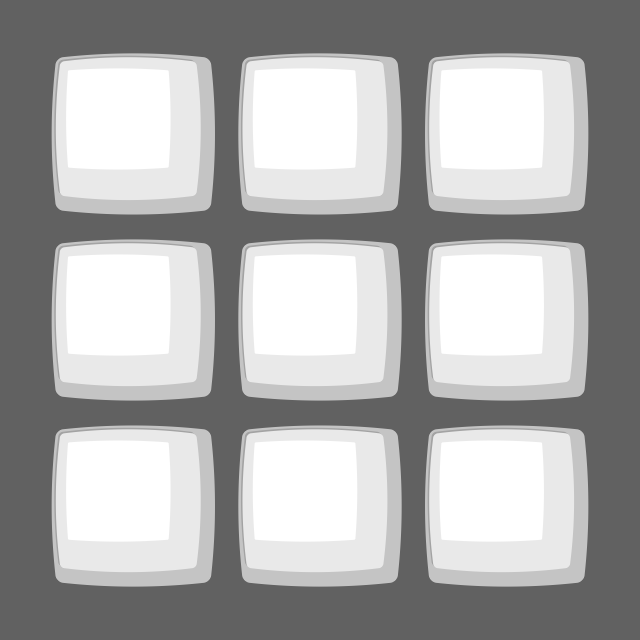
Reproduce this pattern procedurally as a Shadertoy shader.

```glsl
// Signed distance to a rounded box whose sides bow outward by bulge
float pillow(vec2 p, vec2 halfSize, float bulge, float radius) {
    vec2 q = abs(p);
    vec2 along = min(q.yx / halfSize.yx, 1.0);
    vec2 d = q - halfSize + bulge * along * along + radius;
    return length(max(d, 0.0)) + min(max(d.x, d.y), 0.0) - radius;
}

float coverage(float dist) {
    return clamp(0.5 - dist * min(iResolution.x, iResolution.y), 0.0, 1.0);
}

void mainImage(out vec4 fragColor, in vec2 fragCoord) {
    // Three by three tiles, centred on the canvas
    vec2 pitch = vec2(0.2917, 0.2907);
    vec2 centred = fragCoord / iResolution.xy - 0.5;
    vec2 p = centred - pitch * clamp(round(centred / pitch), -1.0, 1.0);

    // Tile body with its broad lower right side
    float body = pillow(p, vec2(0.1276, 0.1259), 0.008, 0.0105);
    vec3 color = mix(vec3(0.38), vec3(0.77), coverage(body));

    // Raised face over a thin upper left shade
    vec2 facePos = p - vec2(-0.0079, 0.0083);
    vec2 faceHalf = vec2(0.1132, 0.1116);
    float shade = pillow(facePos - vec2(-0.0024, 0.0024), faceHalf, 0.008, 0.006);
    float face = pillow(facePos, faceHalf, 0.008, 0.006);
    color = mix(color, vec3(0.64), coverage(shade));
    color = mix(color, vec3(0.915), coverage(face));

    // White highlight
    float highlight = pillow(p - vec2(-0.0234, 0.0234), vec2(0.0816, 0.079), 0.0033, 0.002);
    color = mix(color, vec3(1.0), coverage(highlight));

    fragColor = vec4(color, 1.0);
}
```
